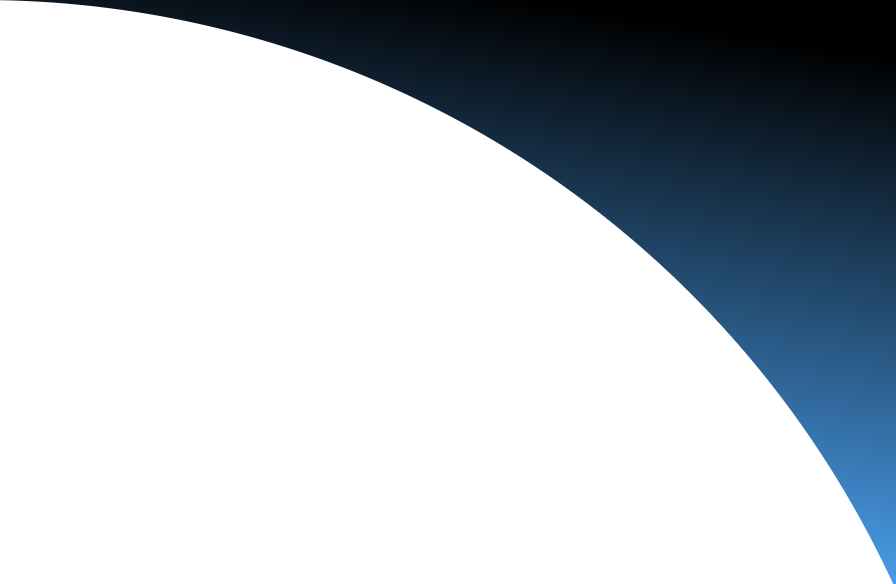
This background is drawn by a Shadertoy shader. Its source:

```glsl
// A large white disc in front of a dark sky that fades down to blue.

#define DISC_CENTER vec2(-0.032, -0.719)
#define DISC_RADIUS 1.719
#define DISC_COLOR vec3(1.0)
#define SKY_BLUE vec3(0.285, 0.61, 0.91)
#define BLACK_POINT vec2(1.53, 0.90)
#define FADE_TILT 0.16
#define FADE_LENGTH 0.90

// Linear fade along a slightly tilted axis, black above BLACK_POINT.
vec3 skyColor(vec2 p) {
    vec2 offset = BLACK_POINT - p;
    float depth = offset.y + FADE_TILT * offset.x;
    return SKY_BLUE * clamp(depth / FADE_LENGTH, 0.0, 1.0);
}

// Signed distance to the disc, negative inside.
float discDistance(vec2 p) {
    return length(p - DISC_CENTER) - DISC_RADIUS;
}

void mainImage(out vec4 fragColor, in vec2 fragCoord) {
    // Canvas height is one unit.
    vec2 p = fragCoord / iResolution.y;
    float pixel = 1.0 / iResolution.y;

    // Disc over sky, with a one-pixel soft edge.
    float coverage = clamp(0.5 - discDistance(p) / pixel, 0.0, 1.0);
    fragColor = vec4(mix(skyColor(p), DISC_COLOR, coverage), 1.0);
}
```
